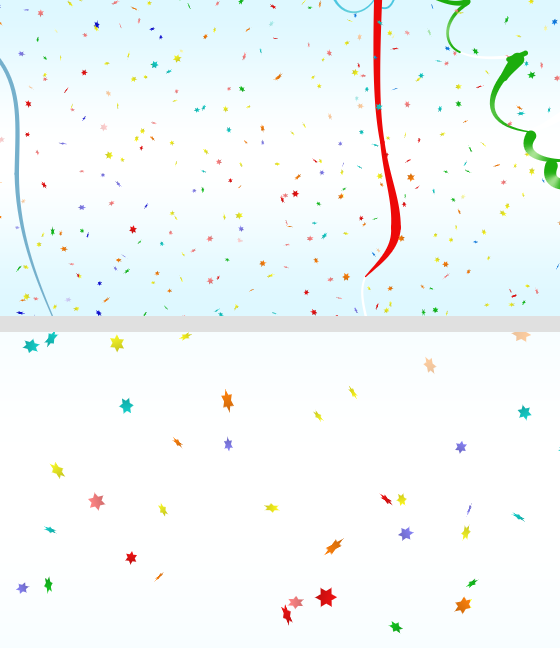
Top, the full canvas; bottom, a detail of the centre.
Give the GLSL for this background, as a Shadertoy shader.

```glsl
// Party backdrop: curling ribbons and tumbling six-pointed confetti on pale sky.
// Ribbons are tapered cubic curves measured segment by segment; the confetti
// are foreshortened hexagrams scattered on two jittered, rotated grids.

const float PI = 3.14159265;
const vec3 WHITE = vec3(1.0);
const vec3 RED = vec3(0.93, 0.03, 0.03);
const vec3 GREEN = vec3(0.11, 0.68, 0.05);
const vec3 STEEL = vec3(0.46, 0.69, 0.80);
const vec3 CYAN = vec3(0.30, 0.78, 0.88);

// Ordered from the hues common at the left to those common at the right
const vec3 PAPER[10] = vec3[10](
    vec3(0.06, 0.06, 0.86), vec3(0.52, 0.50, 0.94), vec3(0.98, 0.50, 0.05),
    vec3(0.98, 0.96, 0.12), vec3(1.00, 0.52, 0.52), vec3(0.92, 0.07, 0.07),
    vec3(0.95, 0.95, 0.15), vec3(0.08, 0.76, 0.12), vec3(0.08, 0.80, 0.78),
    vec3(0.06, 0.50, 0.92));

vec4 hash4(vec3 seed) {
    vec4 q = fract(seed.xyzx * vec4(0.1031, 0.1030, 0.0973, 0.1099));
    q += dot(q, q.wzxy + 33.33);
    return fract((q.xxyz + q.yzzw) * q.zywx);
}

mat2 rotation(float a) {
    float c = cos(a), s = sin(a);
    return mat2(c, s, -s, c);
}

float coverage(float d) {
    return clamp(0.5 - d * iResolution.y, 0.0, 1.0);
}

vec2 bezier(vec2 a, vec2 b, vec2 c, vec2 d, float t) {
    float u = 1.0 - t;
    return u*u*u*a + 3.0*u*u*t*b + 3.0*u*t*t*c + t*t*t*d;
}

// Paints a tapered curve; gloss lightens the middle of its length
void ribbon(inout vec3 col, vec2 p, vec2 a, vec2 b, vec2 c, vec2 d,
            vec2 halfWidth, vec3 tint, float gloss) {
    float best = 1e3, along = 0.0;
    vec2 start = a;
    for (int i = 1; i <= 18; i++) {
        float t = float(i) / 18.0;
        vec2 end = bezier(a, b, c, d, t), e = end - start, q = p - start;
        float h = clamp(dot(q, e) / dot(e, e), 0.0, 1.0);
        float s = t + (h - 1.0) / 18.0;
        float dist = length(q - e * h) - mix(halfWidth.x, halfWidth.y, s);
        if (dist < best) { best = dist; along = s; }
        start = end;
    }
    float shine = gloss * pow(sin(PI * along), 4.0);
    col = mix(col, mix(tint, vec3(0.84, 0.96, 0.75), shine), coverage(best));
}

// Unit hexagram: fold onto one half-point, then measure to its slanted edge
float hexagram(vec2 q) {
    float a = abs(mod(atan(q.y, q.x) + PI / 6.0, PI / 3.0) - PI / 6.0);
    return dot(length(q) * vec2(cos(a), sin(a)) - vec2(1, 0), vec2(0.5, 0.866));
}

void confetti(inout vec3 col, vec2 p, float layer) {
    const float CELL = 0.1;
    vec2 g = rotation(0.4 + layer * 0.9) * p / CELL + layer * 37.0 + 60.0;
    vec2 base = floor(g);
    for (int k = 0; k < 9; k++) {
        vec2 id = base + vec2(k % 3, k / 3) - 1.0;
        vec4 r = hash4(vec3(id, layer + 3.0));
        vec4 s = hash4(vec3(id, layer + 17.0));
        vec2 offset = (g - id - r.xy) * CELL;
        float across = p.x * iResolution.y / iResolution.x;
        if (s.w > 0.88 - 0.25 * smoothstep(0.75, 1.0, across)) continue;

        float size = mix(0.007, 0.0135, r.z * r.z);
        float squash = mix(0.2, 1.0, s.x);
        vec2 q = rotation(s.y * 2.0 * PI) * offset / size;
        q.y /= squash;
        float d = hexagram(rotation(r.w * PI) * q) * size * mix(squash, 1.0, 0.25);

        int hue = int(clamp(s.z * 0.76 + across * 0.24, 0.0, 0.99) * 10.0);
        float light = 0.92 + 0.12 * clamp(q.x, -1.0, 1.0);
        vec3 tint = mix(PAPER[hue] * light, WHITE, 0.6 * step(0.93, r.w));
        col = mix(col, tint, coverage(d));
    }
}

void mainImage(out vec4 fragColor, in vec2 fragCoord) {
    vec2 p = fragCoord / iResolution.y;

    // Sky: white band at mid height, pale cyan above and below
    vec3 col = mix(WHITE, vec3(0.87, 0.972, 1.0), smoothstep(0.03, 1.0, abs(p.y - 0.5) * 2.0));

    // Steel blue streamer at the left
    ribbon(col, p, vec2(-0.01, 0.82), vec2(0.07, 0.72), vec2(0.055, 0.6), vec2(0.053, 0.45), vec2(0.006, 0.007), STEEL, 0.0);
    ribbon(col, p, vec2(0.053, 0.45), vec2(0.055, 0.27), vec2(0.11, 0.13), vec2(0.17, -0.01), vec2(0.007, 0.002), STEEL, 0.0);

    // Cyan loops behind the red streamer
    ribbon(col, p, vec2(1.055, 1.01), vec2(1.08, 0.95), vec2(1.15, 0.94), vec2(1.19, 1.01), vec2(0.004, 0.002), CYAN, 0.2);
    ribbon(col, p, vec2(1.21, 0.975), vec2(1.23, 0.97), vec2(1.24, 0.985), vec2(1.25, 1.01), vec2(0.003), CYAN, 0.0);

    // Red streamer with its white underside at the foot
    ribbon(col, p, vec2(1.157, 0.125), vec2(1.14, 0.09), vec2(1.145, 0.05), vec2(1.16, -0.01), vec2(0.003, 0.004), WHITE, 0.0);
    ribbon(col, p, vec2(1.197, 1.02), vec2(1.19, 0.8), vec2(1.19, 0.66), vec2(1.21, 0.55), vec2(0.013, 0.007), RED, 0.0);
    ribbon(col, p, vec2(1.21, 0.55), vec2(1.225, 0.43), vec2(1.255, 0.37), vec2(1.253, 0.28), vec2(0.007, 0.0155), RED, 0.0);
    ribbon(col, p, vec2(1.253, 0.28), vec2(1.253, 0.21), vec2(1.2, 0.17), vec2(1.157, 0.125), vec2(0.0155, 0.002), RED, 0.0);

    // Green spiral: white inner turns first, green outer turns over them
    ribbon(col, p, vec2(1.455, 0.835), vec2(1.5, 0.815), vec2(1.55, 0.815), vec2(1.61, 0.82), vec2(0.003, 0.005), WHITE, 0.0);
    ribbon(col, p, vec2(1.67, 0.585), vec2(1.71, 0.59), vec2(1.75, 0.62), vec2(1.79, 0.64), vec2(0.004, 0.014), WHITE, 0.0);
    ribbon(col, p, vec2(1.38, 1.005), vec2(1.42, 0.99), vec2(1.45, 0.985), vec2(1.48, 0.995), vec2(0.005, 0.009), GREEN, 0.0);
    ribbon(col, p, vec2(1.48, 0.99), vec2(1.4, 0.94), vec2(1.4, 0.86), vec2(1.455, 0.835), vec2(0.006, 0.003), GREEN, 0.5);
    ribbon(col, p, vec2(1.61, 0.812), vec2(1.63, 0.82), vec2(1.65, 0.825), vec2(1.663, 0.832), vec2(0.008), GREEN, 0.0);
    ribbon(col, p, vec2(1.638, 0.812), vec2(1.62, 0.79), vec2(1.61, 0.78), vec2(1.595, 0.755), vec2(0.021, 0.012), GREEN, 0.0);
    ribbon(col, p, vec2(1.6, 0.765), vec2(1.53, 0.68), vec2(1.54, 0.6), vec2(1.68, 0.582), vec2(0.011, 0.002), GREEN, 0.3);
    ribbon(col, p, vec2(1.68, 0.57), vec2(1.65, 0.52), vec2(1.7, 0.49), vec2(1.78, 0.492), vec2(0.017, 0.004), GREEN, 0.75);
    ribbon(col, p, vec2(1.745, 0.475), vec2(1.73, 0.43), vec2(1.76, 0.415), vec2(1.8, 0.415), vec2(0.02, 0.016), GREEN, 0.7);

    confetti(col, p, 0.0);
    confetti(col, p, 1.0);
    fragColor = vec4(col, 1.0);
}
```
